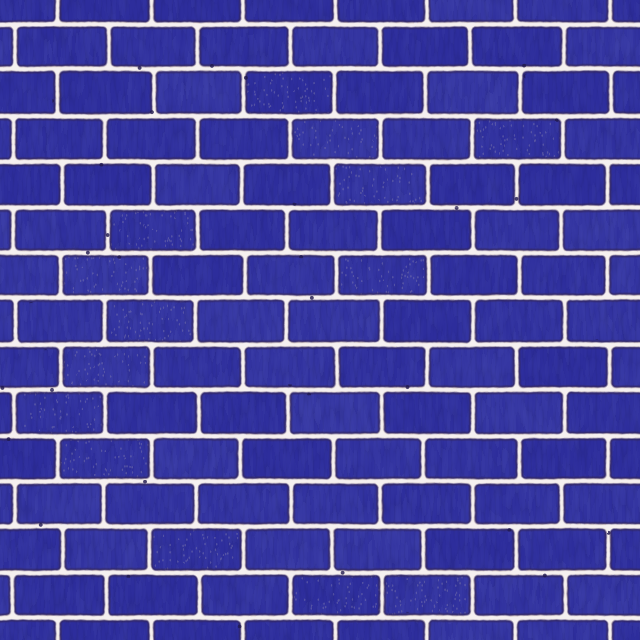
Write a three.js fragment shader that draws this texture.

```glsl
varying vec2 vUv;

const float TAU = 6.2831853;
const vec2 BRICKS = vec2(7.0, 14.0);
const vec2 JOINT_HALF = vec2(0.0029, 0.0036);
const vec3 GLAZE = vec3(0.175, 0.175, 0.61);
const vec3 GLAZE_PALE = vec3(0.25, 0.26, 0.67);
const vec3 MORTAR = vec3(0.96, 0.94, 0.94);
const vec3 MORTAR_WARM = vec3(0.86, 0.80, 0.74);
const vec3 SOOT = vec3(0.20, 0.15, 0.36);
const vec3 RUST = vec3(0.46, 0.35, 0.36);

float hash(vec2 p) {
  vec3 q = fract(p.xyx * vec3(0.1031, 0.1030, 0.0973));
  q += dot(q, q.yzx + 33.33);
  return fract((q.x + q.y) * q.z);
}

// Layered sines with whole frequencies, so they wrap over 0..1
float wobble(float t, float seed) {
  float sum = 0.0;
  for (int i = 1; i <= 4; i++) {
    float n = float(i);
    float freq = floor(n * n * 2.0 + 3.0 * seed + 1.0);
    sum += sin(TAU * (freq * t + seed * n * 3.7)) / n;
  }
  return sum * 0.5;
}

// Wrapping cellular noise: x = nearest distance, y = value of that cell
vec2 cells(vec2 uv, vec2 count, float seed) {
  vec2 p = uv * count;
  vec2 base = floor(p);
  vec2 best = vec2(9.0, 0.0);
  for (int y = -1; y <= 1; y++) {
    for (int x = -1; x <= 1; x++) {
      vec2 cell = base + vec2(float(x), float(y));
      vec2 id = mod(cell, count) + seed;
      vec2 point = cell + vec2(hash(id), hash(id + 57.3));
      float d = length(p - point);
      if (d < best.x) best = vec2(d, hash(id + 91.7));
    }
  }
  return best;
}

// Signed offset from the nearest bed joint and the wrapped course number
vec2 findCourse(vec2 uv) {
  float v = uv.y * BRICKS.y - 0.475;
  float line = floor(v + 0.5);
  float seed = hash(vec2(mod(line, BRICKS.y), 4.0));
  float d = (v - line) / BRICKS.y - (seed - 0.5) * 0.003;
  d -= 0.0007 * wobble(uv.x, seed);
  return vec2(d, mod(line - step(d, 0.0), BRICKS.y));
}

// Signed offset from the nearest upright joint and the wrapped brick number
vec2 findBrick(vec2 uv, float course) {
  float u = uv.x * BRICKS.x - 0.16 - 0.5 * mod(course, 2.0);
  float line = floor(u + 0.5);
  float seed = hash(vec2(mod(line, BRICKS.x), course + 20.0));
  float d = (u - line) / BRICKS.x - (seed - 0.5) * 0.009;
  d -= 0.0006 * wobble(uv.y, seed);
  return vec2(d, mod(line - step(d, 0.0), BRICKS.x));
}

// Distance into a brick with slightly rounded corners; negative in mortar
float brickDepth(vec2 offset, vec2 halfWidth, float radius) {
  vec2 q = max(radius - (abs(offset) - halfWidth), 0.0);
  return radius - length(q);
}

vec3 glaze(vec2 uv, vec2 id) {
  float tone = hash(id + 11.0);
  vec2 streak = cells(uv, vec2(190.0, 34.0), 3.0);
  vec2 blotch = cells(uv, vec2(40.0, 28.0), 140.0);
  float brush = wobble(uv.x * 9.0 + 0.05 * sin(TAU * uv.y * 6.0), tone);
  float light = 0.30 + 0.45 * (tone - 0.5) + 0.38 * (streak.y - 0.5);
  light += 0.25 * (blotch.x - 0.5) + 0.10 * brush;
  vec3 color = mix(GLAZE, GLAZE_PALE, clamp(light, 0.0, 1.0));
  color *= 1.0 - 0.06 * smoothstep(0.3, 0.9, streak.x);
  // Fine pale scuffs on a few bricks
  float worn = step(0.86, hash(id + 73.0));
  vec2 scuff = cells(uv, vec2(240.0, 150.0), 31.0);
  float mark = worn * step(0.80, scuff.y) * smoothstep(0.45, 0.1, scuff.x);
  return mix(color, vec3(0.50, 0.48, 0.68), 0.45 * mark);
}

void main() {
  vec2 course = findCourse(vUv);
  vec2 brick = findBrick(vUv, course.y);
  vec2 id = vec2(brick.y, course.y);
  vec2 offset = vec2(brick.x, course.x);

  // Uneven joint width
  vec2 grit = cells(vUv, vec2(110.0, 110.0), 7.0);
  float depth = brickDepth(offset, JOINT_HALF, 0.007);
  depth += 0.0009 * (grit.x - 0.45);

  // Brick face with dark rims, rustier along the bottom and left
  vec3 color = glaze(vUv, id);
  float rim = 1.0 - smoothstep(0.0010, 0.0052, depth);
  float underside = smoothstep(0.006, 0.002, abs(offset.y)) * step(0.0, offset.y);
  float leftSide = smoothstep(0.006, 0.002, abs(offset.x)) * step(0.0, offset.x);
  float rust = max(underside, 0.7 * leftSide) * (0.35 + 0.65 * grit.y);
  color = mix(color, mix(SOOT, RUST, rust), 0.72 * rim);

  // Mortar with warm stains
  vec3 joint = mix(MORTAR, MORTAR_WARM, 0.5 * grit.y * smoothstep(-0.003, 0.0, depth));
  color = mix(joint, color, smoothstep(-0.0019, 0.0018, depth));

  // Rare dark chips beside the joints
  vec2 chip = cells(vUv, vec2(60.0, 60.0), 211.0);
  float spot = step(0.975, chip.y) * smoothstep(0.24, 0.12, chip.x);
  spot *= smoothstep(0.006, 0.003, abs(depth));
  color = mix(color, vec3(0.12, 0.09, 0.30), 0.8 * spot);
  gl_FragColor = vec4(color, 1.0);
}
```
